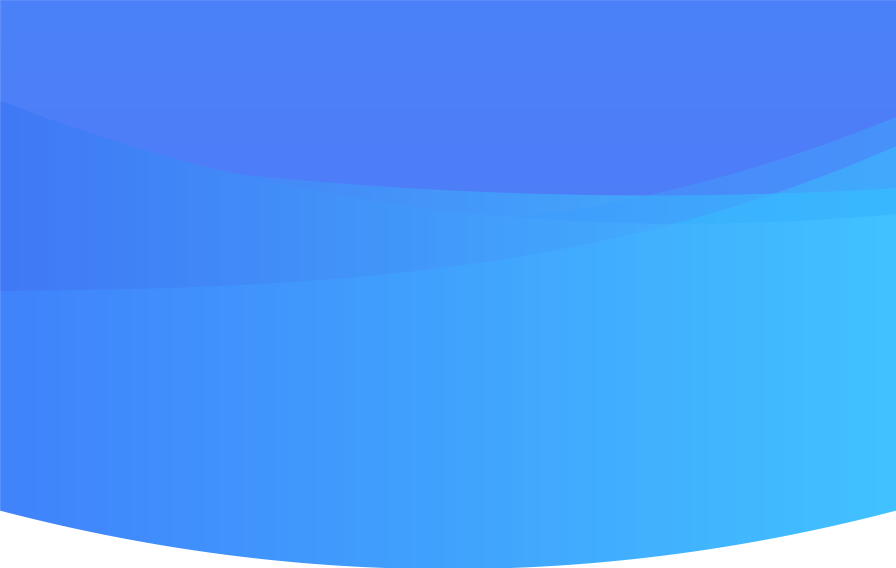
This background is drawn by a WebGL 2 fragment shader. Its source:

```glsl
#version 300 es
precision highp float;
// Overlapping translucent blue waves above a curved white lower edge.

uniform vec2 u_resolution;
out vec4 outColor;

// Wave profiles: cubic coefficients in x, giving depth below the top edge.
const vec4 LEFT_WAVE   = vec4(0.177, 0.617, -0.497, 0.080);
const vec4 CENTER_WAVE = vec4(0.2517, 0.2535, -0.1739, 0.0);
const vec4 UPPER_RISE  = vec4(0.3117, 0.4354, -0.5412, 0.0);
const vec4 LOWER_RISE  = vec4(0.5123, -0.0144, -0.0370, -0.2037);
const vec4 BOTTOM_ARC  = vec4(0.899, 0.412, -0.412, 0.0);

// Left and right ends of each horizontal gradient.
const vec3 BASE_LEFT   = vec3(0.250, 0.510, 0.985);
const vec3 BASE_RIGHT  = vec3(0.255, 0.760, 1.000);
const vec3 VEIL_LEFT   = vec3(0.250, 0.470, 0.960);
const vec3 VEIL_RIGHT  = vec3(0.265, 0.740, 1.000);
const vec3 SHEET_LEFT  = vec3(0.275, 0.460, 0.965);
const vec3 SHEET_RIGHT = vec3(0.255, 0.720, 0.990);
const vec3 STRIP_LEFT  = vec3(0.260, 0.500, 0.980);
const vec3 STRIP_RIGHT = vec3(0.240, 0.690, 0.990);
const vec3 SHEEN_LEFT  = vec3(0.255, 0.600, 0.990);
const vec3 SHEEN_RIGHT = vec3(0.220, 0.720, 0.995);
const vec3 CREST_LEFT  = vec3(0.300, 0.470, 0.970);
const vec3 CREST_RIGHT = vec3(0.278, 0.570, 0.980);
const vec3 WEDGE_LEFT  = vec3(0.260, 0.540, 0.980);
const vec3 WEDGE_RIGHT = vec3(0.250, 0.665, 0.985);

const vec3 TOP_COLOR  = vec3(0.293, 0.505, 0.972);
const vec3 TOP_DEEP   = vec3(0.304, 0.490, 0.972);
const vec3 PAGE_COLOR = vec3(1.0);
const float TOP_DEPTH  = 0.34;
const float BAND_COUNT = 48.0;
const float BAND_MIX   = 0.5;
const float RIM_WIDTH  = 0.002;
const float RIM_LIGHT  = 0.15;

float waveDepth(vec4 wave, float x) {
    return wave.x + x * (wave.y + x * (wave.z + x * wave.w));
}

// Antialiased coverage of the area above a wave.
float above(vec4 wave, vec2 p) {
    float slope = wave.y + p.x * (2.0 * wave.z + 3.0 * wave.w * p.x);
    float pixel = length(vec2(1.0 / u_resolution.y, slope / u_resolution.x));
    return clamp((waveDepth(wave, p.x) - p.y) / pixel + 0.5, 0.0, 1.0);
}

void main() {
    vec2 p = gl_FragCoord.xy / u_resolution;
    p.y = 1.0 - p.y;

    // Faint vertical bands in the horizontal gradients
    float banded = (floor(p.x * BAND_COUNT) + 0.5) / BAND_COUNT;
    float t = mix(p.x, banded, BAND_MIX);

    float aboveLeft = above(LEFT_WAVE, p);
    float aboveCenter = above(CENTER_WAVE, p);
    float aboveUpper = above(UPPER_RISE, p);
    float aboveLower = above(LOWER_RISE, p);

    // Broad body and the veil on its left
    vec3 body = mix(BASE_LEFT, BASE_RIGHT, t);
    body = mix(body, mix(VEIL_LEFT, VEIL_RIGHT, t), aboveLower);

    // Thin sheet between the left and center waves
    vec3 sheet = mix(SHEEN_LEFT, SHEEN_RIGHT, t);
    sheet = mix(sheet, mix(STRIP_LEFT, STRIP_RIGHT, t), aboveLower);
    sheet = mix(sheet, mix(SHEET_LEFT, SHEET_RIGHT, t), aboveUpper);

    // Top field with the wedge and crest on its right
    vec3 field = mix(WEDGE_LEFT, WEDGE_RIGHT, t);
    field = mix(field, mix(CREST_LEFT, CREST_RIGHT, t), aboveLower);
    vec3 top = mix(TOP_COLOR, TOP_DEEP, smoothstep(0.0, TOP_DEPTH, p.y));
    field = mix(field, top, aboveUpper);

    vec3 color = mix(body, sheet, aboveLeft);
    color = mix(color, field, aboveLeft * aboveCenter);

    // Soft rim along the top and left, then the page below
    float rim = 1.0 - smoothstep(0.0, RIM_WIDTH, min(p.x, p.y));
    color = mix(color, PAGE_COLOR, rim * RIM_LIGHT);
    color = mix(PAGE_COLOR, color, above(BOTTOM_ARC, p));
    outColor = vec4(color, 1.0);
}
```
